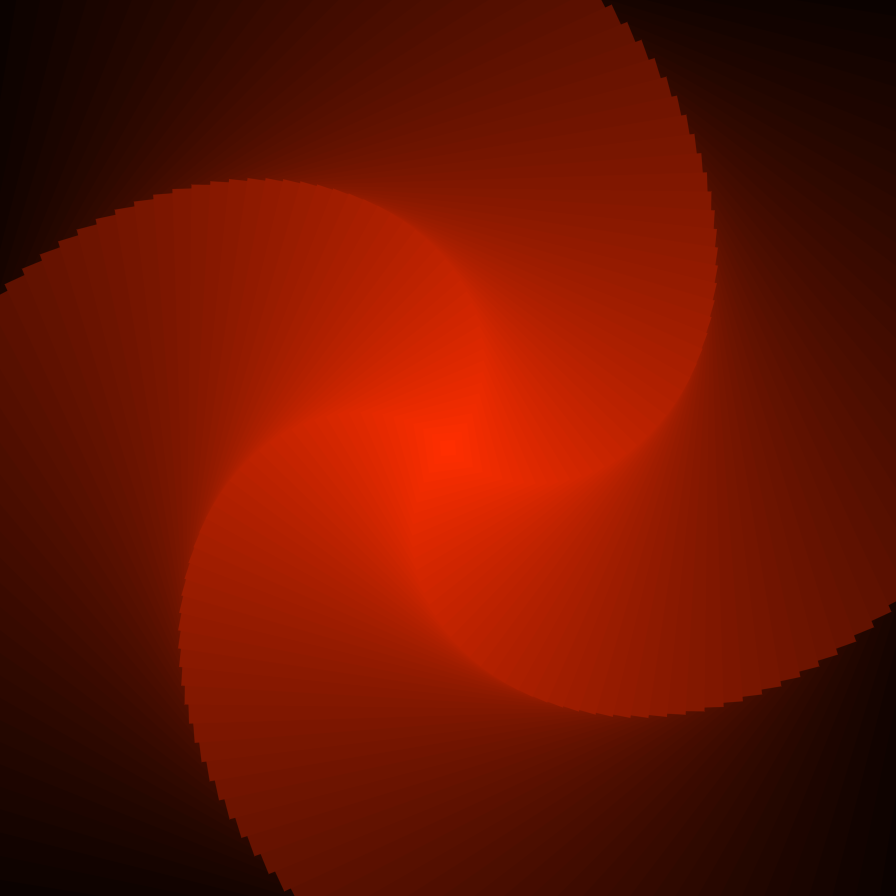
Write a three.js fragment shader that draws this background.

```glsl
// A glowing red pinwheel made of nested squares around the centre.
// Each square is a little smaller, brighter and less turned than the one below,
// so the corners trace four stepped spiral arms.

#define LAYERS 71           // squares in the stack
#define SIZE_STEP 0.00829   // half-width gained per square
#define TURN_STEP 0.0445    // radians turned per square
#define EDGE_SOFTNESS 0.0008
#define GLOW_COLOR vec3(1.0, 0.18, 0.0)

varying vec2 vUv;

// Signed distance bound of a square turned counterclockwise.
float turnedSquare(vec2 p, float halfSize, float angle) {
  float c = cos(angle);
  float s = sin(angle);
  vec2 q = abs(vec2(c * p.x + s * p.y, c * p.y - s * p.x));
  return max(q.x, q.y) - halfSize;
}

void main() {
  vec2 p = vUv - 0.5;
  float brightness = 0.0;

  // Paint from the largest, darkest square to the smallest, brightest one.
  for (int i = 0; i < LAYERS; i++) {
    float layer = float(LAYERS - i);
    float d = turnedSquare(p, layer * SIZE_STEP, layer * TURN_STEP);
    float coverage = 1.0 - smoothstep(-EDGE_SOFTNESS, EDGE_SOFTNESS, d);
    float layerBrightness = 1.0 - (layer - 1.0) / float(LAYERS - 1);
    brightness = mix(brightness, layerBrightness, coverage);
  }

  gl_FragColor = vec4(GLOW_COLOR * brightness, 1.0);
}
```
